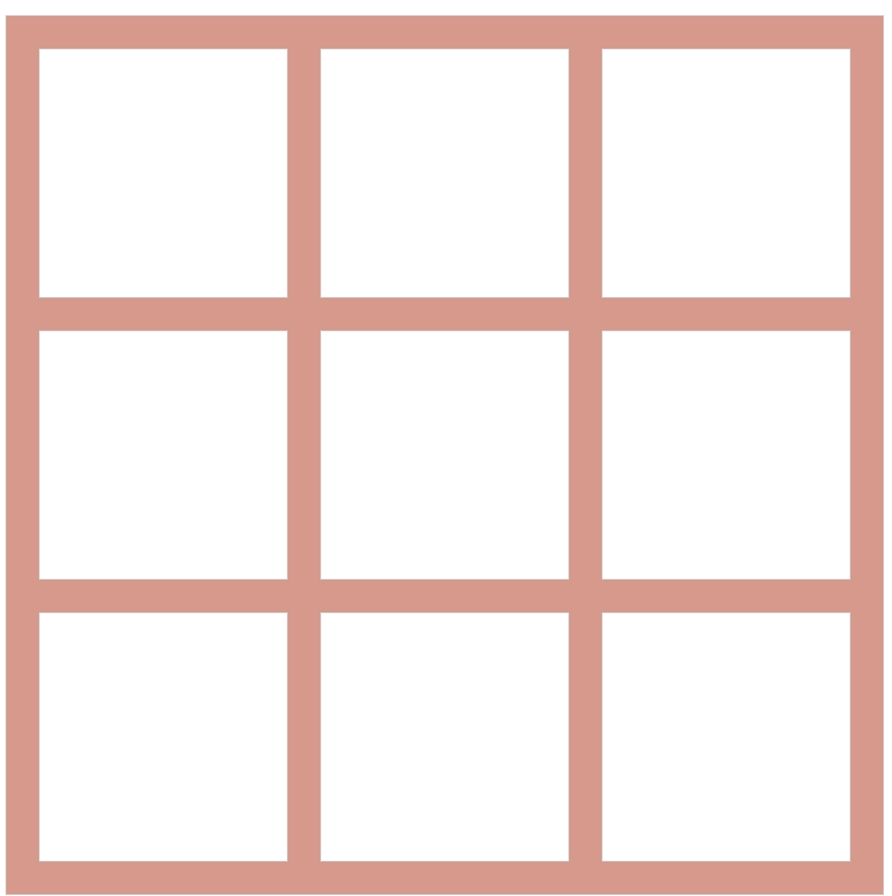
A Shadertoy shader for this pattern:

```glsl
// Three by three grid of white squares framed by flat dusty-rose bars.
#define CELLS 3.0
#define PITCH vec2(0.3141, 0.3146)
#define FIRST_BAR vec2(0.0252, 0.0202)
#define BAR_WIDTH 0.0374
#define RIM_WIDTH 0.0022
#define SOFTNESS 0.0012
#define PAPER vec3(1.0)
#define ROSE vec3(0.84, 0.60, 0.55)
#define RIM vec3(0.79, 0.61, 0.57)

// Signed distance to the bars, negative inside them
float gridDistance(vec2 p) {
    vec2 local = p - FIRST_BAR;
    vec2 nearest = clamp(floor(local / PITCH + 0.5), 0.0, CELLS);
    vec2 toBar = abs(local - nearest * PITCH) - 0.5 * BAR_WIDTH;

    // Outer frame clips the ends of the bars
    vec2 halfSpan = 0.5 * CELLS * PITCH;
    vec2 toFrame = abs(local - halfSpan) - halfSpan - 0.5 * BAR_WIDTH;
    return max(min(toBar.x, toBar.y), max(toFrame.x, toFrame.y));
}

void mainImage(out vec4 fragColor, in vec2 fragCoord) {
    // Canvas height is one unit
    vec2 p = fragCoord / iResolution.y;
    float blur = max(SOFTNESS, 0.6 / iResolution.y);
    float d = gridDistance(p);

    // Slightly greyer rim along every edge of the bars
    float rim = smoothstep(-RIM_WIDTH - blur, -RIM_WIDTH + blur, d);
    vec3 bar = mix(ROSE, RIM, rim);

    float coverage = 1.0 - smoothstep(-blur, blur, d);
    fragColor = vec4(mix(PAPER, bar, coverage), 1.0);
}
```
